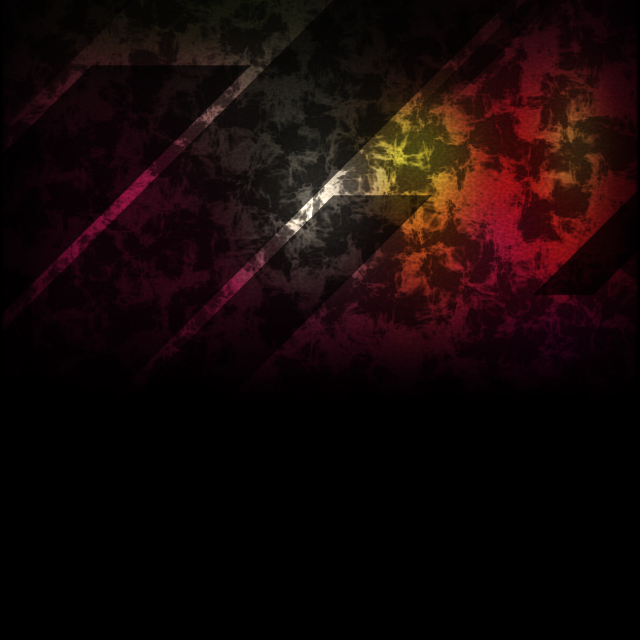
Reproduce this background procedurally as a Shadertoy shader.

```glsl
#define SHADOW 0.64
#define GRIME 0.55
#define GRAIN 0.32
#define FADE_LOW 0.355
#define FADE_HIGH 0.57
#define PLUM vec3(0.23, 0.025, 0.10)
#define MOSS vec3(0.13, 0.14, 0.06)
#define CRIMSON vec3(0.50, 0.035, 0.04)
#define MAGENTA vec3(0.46, 0.06, 0.20)
#define GOLD vec3(0.64, 0.59, 0.17)
#define CHALK vec3(0.98, 0.92, 0.82)

vec2 hash2(vec2 cell) {
    vec2 q = vec2(dot(cell, vec2(127.1, 311.7)), dot(cell, vec2(269.5, 183.3)));
    return fract(sin(q) * 43758.55);
}

// Distance to the nearest scattered point
float cellular(vec2 p) {
    vec2 cell = floor(p), f = fract(p);
    float nearest = 2.0;
    for (int j = -1; j <= 1; j++)
        for (int i = -1; i <= 1; i++) {
            vec2 o = vec2(i, j);
            vec2 d = o + hash2(cell + o) - f;
            nearest = min(nearest, dot(d, d));
        }
    return sqrt(nearest);
}

// Layered cells, from broad stains to fine flakes
float wear(vec2 p) {
    float sum = 0.0, weight = 0.5, scale = 13.0;
    for (int i = 0; i < 4; i++) {
        sum += weight * cellular(p * scale + float(i) * 7.3);
        scale *= 2.3;
        weight *= 0.72;
    }
    return sum / 1.3;
}

float glow(vec2 p, vec2 centre, vec2 radius) {
    vec2 d = (p - centre) / radius;
    return exp(-dot(d, d));
}

float edge(float d) {
    float soft = 1.0 / iResolution.y;
    return smoothstep(-soft, soft, d);
}

float band(float s, float start, float end) {
    return edge(s - start) * edge(end - s);
}

// Painted wall: broad blended pools of colour
vec3 wall(vec2 p) {
    vec3 c = PLUM;
    c = mix(c, MOSS, glow(p, vec2(0.34, 1.0), vec2(0.42, 0.18)));
    c = mix(c, MAGENTA, 0.8 * glow(p, vec2(0.22, 0.70), vec2(0.16)));
    c = mix(c, MAGENTA, 0.7 * glow(p, vec2(0.34, 0.54), vec2(0.10)));
    c = mix(c, vec3(0.44, 0.27, 0.27), 0.9 * glow(p, vec2(0.34, 0.82), vec2(0.08)));
    c = mix(c, vec3(0.36, 0.38, 0.30), 0.9 * glow(p, vec2(0.48, 0.78), vec2(0.13, 0.17)));
    c = mix(c, CRIMSON, glow(p, vec2(0.85, 0.70), vec2(0.20, 0.18)));
    c = mix(c, MAGENTA, 0.7 * glow(p, vec2(0.76, 0.62), vec2(0.08)));
    c = mix(c, vec3(0.60, 0.25, 0.06), 0.9 * glow(p, vec2(0.665, 0.68), vec2(0.07, 0.13)));
    c = mix(c, GOLD, glow(p, vec2(0.64, 0.755), vec2(0.085, 0.08)));
    c = mix(c, vec3(0.50, 0.36, 0.15), 0.85 * glow(p, vec2(0.90, 0.77), vec2(0.05, 0.09)));
    c = mix(c, vec3(0.26, 0.015, 0.15), 0.8 * glow(p, vec2(0.88, 0.46), vec2(0.12, 0.08)));
    return mix(c, CHALK, glow(p, vec2(0.49, 0.68), vec2(0.075, 0.09)));
}

// Slanted shadows, some cut off by a level edge
float shadows(vec2 p) {
    float s = p.x + 1.0 - p.y;
    float dark = 0.7 * edge(0.208 - s);
    dark = max(dark, 1.15 * band(s, 0.245, 0.494) * edge(0.898 - p.y));
    dark = max(dark, band(s, 0.521, 0.797));
    dark = max(dark, band(s, 0.826, 0.980) * edge(0.695 - p.y));
    dark = max(dark, 1.15 * band(s, 1.294, 1.388) * edge(p.y - 0.539));
    float upper = smoothstep(0.82, 0.88, p.y);
    return max(dark, 0.75 * upper * band(s, 0.822, 0.865));
}

void mainImage(out vec4 fragColor, in vec2 fragCoord) {
    vec2 p = fragCoord / iResolution.xy;

    // Worn plaster, with drips stretched downwards
    vec2 bent = p + 0.006 * sin(p.yx * vec2(31.0, 43.0) + 2.0 * sin(p * 57.0));
    float stain = wear(bent);
    float drips = cellular(bent * vec2(42.0, 9.0));
    float paint = smoothstep(0.34, 0.56, stain + 0.12 * (drips - 0.45));
    float grain = cellular(p * vec2(150.0, 210.0)) - 0.45;

    vec3 colour = wall(p + 0.05 * (stain - 0.45));
    colour *= mix(1.0 - GRIME, 1.22, paint) * (1.0 + GRAIN * grain);

    // Pale flakes beside the brightest stripe
    float flakes = smoothstep(0.46, 0.51, stain) * glow(p, vec2(0.545, 0.725), vec2(0.045, 0.04));
    colour = mix(colour, CHALK * 0.85, 0.85 * flakes);

    colour *= 1.0 - SHADOW * shadows(p);

    // Fade to black below, dim the borders
    colour *= smoothstep(FADE_LOW, FADE_HIGH, p.y);
    float side = min(p.x, 1.0 - p.x);
    colour *= mix(0.35, 1.0, smoothstep(0.0, 0.13, side)) * smoothstep(0.0, 0.009, side);
    colour *= mix(0.4, 1.0, smoothstep(0.0, 0.17, 1.0 - p.y));
    fragColor = vec4(clamp(colour, 0.0, 1.0), 1.0);
}
```
